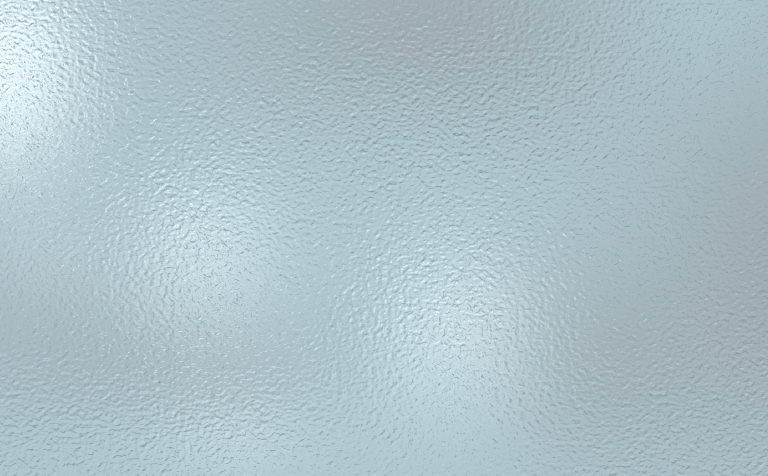
A WebGL 1 fragment shader for this texture:

```glsl
precision highp float;
// Frosted, finely crinkled glass in pale blue and grey with soft hot spots.
// Gradient noise gives a bumpy surface; its slope bends the lookup into a
// smooth field of light, and steep facets near the hot spots glint.

uniform vec2 u_resolution;

vec2 randomGradient(vec2 cell) {
  vec3 h = fract(cell.xyx * vec3(0.1031, 0.1030, 0.0973));
  h += dot(h, h.yzx + 33.33);
  float angle = 6.2832 * fract((h.x + h.y) * h.z);
  return vec2(cos(angle), sin(angle));
}

float gradientNoise(vec2 p) {
  vec2 cell = floor(p);
  vec2 f = p - cell;
  vec2 u = f * f * f * (f * (f * 6.0 - 15.0) + 10.0);
  float a = dot(randomGradient(cell), f);
  float b = dot(randomGradient(cell + vec2(1.0, 0.0)), f - vec2(1.0, 0.0));
  float c = dot(randomGradient(cell + vec2(0.0, 1.0)), f - vec2(0.0, 1.0));
  float d = dot(randomGradient(cell + 1.0), f - 1.0);
  return mix(mix(a, b, u.x), mix(c, d, u.x), u.y);
}

// Crinkled surface, measured in grain cells
float surfaceHeight(vec2 g) {
  return gradientNoise(g) + 0.32 * gradientNoise(g * 1.9 + 17.3);
}

vec2 surfaceSlope(vec2 g) {
  vec2 e = vec2(0.12, 0.0);
  return vec2(surfaceHeight(g + e.xy) - surfaceHeight(g - e.xy),
              surfaceHeight(g + e.yx) - surfaceHeight(g - e.yx)) / (2.0 * e.x);
}

float glow(vec2 p, vec2 center, vec2 radius) {
  vec2 q = (p - center) / radius;
  return exp(-dot(q, q));
}

// Blurred surroundings: grey shadows and blue light
vec3 surroundings(vec2 p) {
  float blueness = 0.80 + 0.06 * gradientNoise(p * 3.0 + 5.0);
  blueness -= 0.62 * glow(p, vec2(0.92, 0.95), vec2(0.42, 0.20));
  blueness -= 0.70 * glow(p, vec2(1.66, 0.45), vec2(0.26, 0.40));
  blueness -= 0.45 * glow(p, vec2(1.26, 0.24), vec2(0.20, 0.20));
  blueness -= 0.28 * glow(p, vec2(0.36, 0.22), vec2(0.30, 0.10));
  blueness -= 0.20 * glow(p, vec2(0.05, 0.32), vec2(0.25, 0.20));
  blueness += 0.15 * glow(p, vec2(0.84, 0.60), vec2(0.35, 0.18));
  blueness += 0.25 * glow(p, vec2(1.44, 0.95), vec2(0.20, 0.20));
  blueness += 0.18 * glow(p, vec2(0.85, 0.06), vec2(0.25, 0.20));
  blueness += 0.22 * glow(p, vec2(0.18, 0.05), vec2(0.22, 0.12));
  return mix(vec3(0.620, 0.655, 0.680), vec3(0.685, 0.787, 0.820), blueness);
}

float hotSpots(vec2 p) {
  return 0.25 * glow(p, vec2(0.00, 0.86), vec2(0.16, 0.22))
       + 0.12 * glow(p, vec2(0.43, 0.47), vec2(0.16, 0.17))
       + 0.12 * glow(p, vec2(0.96, 0.31), vec2(0.17, 0.18))
       + 0.07 * glow(p, vec2(0.50, 0.07), vec2(0.16, 0.10))
       + 0.04 * glow(p, vec2(0.10, 0.46), vec2(0.12, 0.08));
}

void main() {
  vec2 p = gl_FragCoord.xy / u_resolution.y;

  // Squaring the slope keeps flat faces calm and their edges crisp
  vec2 warp = 0.004 * vec2(gradientNoise(p * 30.0), gradientNoise(p * 30.0 + 9.0));
  vec2 slope = surfaceSlope((p + warp) * vec2(94.0, 114.0));
  slope *= min(length(slope), 1.8);

  vec3 color = surroundings(p + 0.085 * slope);
  color += hotSpots(p + 0.08 * slope) * vec3(1.0, 0.92, 0.88);

  // Faint relief lit from the upper left, with darker steep edges
  float facing = dot(slope, vec2(0.45, -0.9));
  color += 0.020 * facing;
  color -= 0.006 * min(dot(slope, slope), 4.0);

  // Small white glints around the hot spots
  color += 0.9 * hotSpots(p) * smoothstep(0.7, 1.5, facing);

  gl_FragColor = vec4(clamp(color, 0.0, 1.0), 1.0);
}
```
